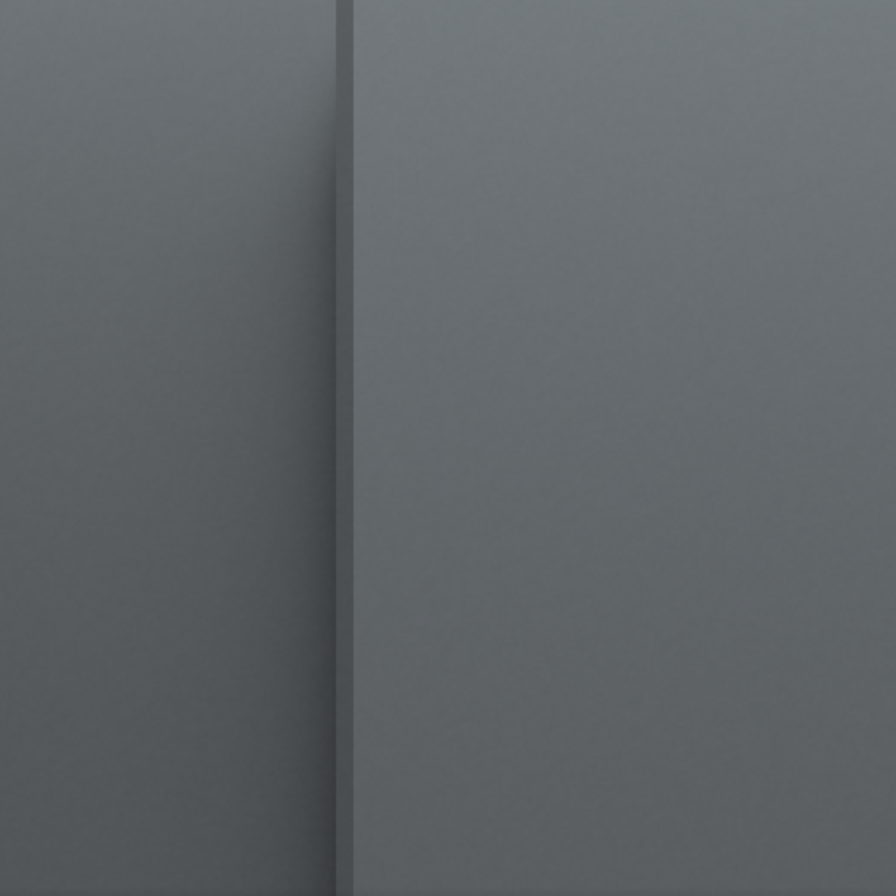
Write a Shadertoy shader that draws this texture.

```glsl
const float EDGE_LEFT = 0.375;      // where the raised panel's side begins
const float EDGE_RIGHT = 0.3945;    // where its front face begins
const float SHADOW_TOP = 0.94;
const float SHADOW_WIDTH = 0.042;
const float SHADOW_DEPTH = 0.27;
const float GRAIN = 0.014;

const vec3 BACK_LOW = vec3(0.322, 0.337, 0.347);
const vec3 BACK_MID = vec3(0.358, 0.375, 0.386);
const vec3 BACK_HIGH = vec3(0.432, 0.455, 0.470);
const vec3 FACE_LOW = vec3(0.352, 0.368, 0.379);
const vec3 FACE_MID = vec3(0.390, 0.410, 0.424);
const vec3 FACE_HIGH = vec3(0.452, 0.477, 0.490);
const vec3 SIDE_LOW = vec3(0.288, 0.302, 0.313);
const vec3 SIDE_MID = vec3(0.304, 0.319, 0.330);
const vec3 SIDE_HIGH = vec3(0.350, 0.367, 0.378);

float hash(vec2 p) {
    vec3 q = fract(vec3(p.xyx) * 0.1031);
    q += dot(q, q.yzx + 33.33);
    return fract((q.x + q.y) * q.z);
}

float valueNoise(vec2 p) {
    vec2 cell = floor(p);
    vec2 f = fract(p);
    f = f * f * (3.0 - 2.0 * f);
    float low = mix(hash(cell), hash(cell + vec2(1.0, 0.0)), f.x);
    float high = mix(hash(cell + vec2(0.0, 1.0)), hash(cell + 1.0), f.x);
    return mix(low, high, f.y);
}

// Quadratic ramp through three colours at t = 0, 0.5 and 1.
vec3 ramp(vec3 low, vec3 mid, vec3 high, float t) {
    vec3 bend = 2.0 * mid - 0.5 * (low + high);
    return mix(mix(low, bend, t), mix(bend, high, t), t);
}

// Soft shadow cast by the raised panel, fading in below the top.
float castShadow(vec2 p) {
    float gap = max(EDGE_LEFT - p.x, 0.0);
    float drop = SHADOW_TOP - p.y;
    float onset = smoothstep(-0.05, 0.19, drop - 0.8 * gap);
    float reach = SHADOW_WIDTH * mix(0.7, 1.0, smoothstep(0.0, 0.35, drop));
    float broad = 0.05 * smoothstep(0.3, 0.0, gap);
    return onset * (SHADOW_DEPTH * exp(-gap / reach) + broad);
}

// Fine paint texture, with slightly slanted larger flecks.
float paintGrain(vec2 p) {
    vec2 slanted = vec2(p.x + 0.5 * p.y, p.y - 0.5 * p.x);
    float fine = valueNoise(p * 260.0) - 0.5;
    float flecks = valueNoise(slanted * vec2(90.0, 140.0) + 17.0) - 0.5;
    return 0.6 * fine + 0.4 * flecks;
}

void mainImage(out vec4 fragColor, in vec2 fragCoord) {
    vec2 p = fragCoord / iResolution.xy;
    float soft = 0.8 / iResolution.x + 0.0005;

    // Recessed wall, side of the panel and its front face
    vec3 back = ramp(BACK_LOW, BACK_MID, BACK_HIGH, p.y);
    back *= 1.0 - castShadow(p);
    vec3 side = ramp(SIDE_LOW, SIDE_MID, SIDE_HIGH, p.y);
    vec3 face = ramp(FACE_LOW, FACE_MID, FACE_HIGH, p.y);
    face *= 1.0 + 0.012 * (p.x - 0.7);

    vec3 color = mix(back, side, smoothstep(-soft, soft, p.x - EDGE_LEFT));
    color = mix(color, face, smoothstep(-soft, soft, p.x - EDGE_RIGHT));

    // Surface grain and the dim lower border
    color += GRAIN * paintGrain(p);
    color *= 1.0 - 0.05 * smoothstep(0.012, 0.0, p.y);

    fragColor = vec4(color, 1.0);
}
```
